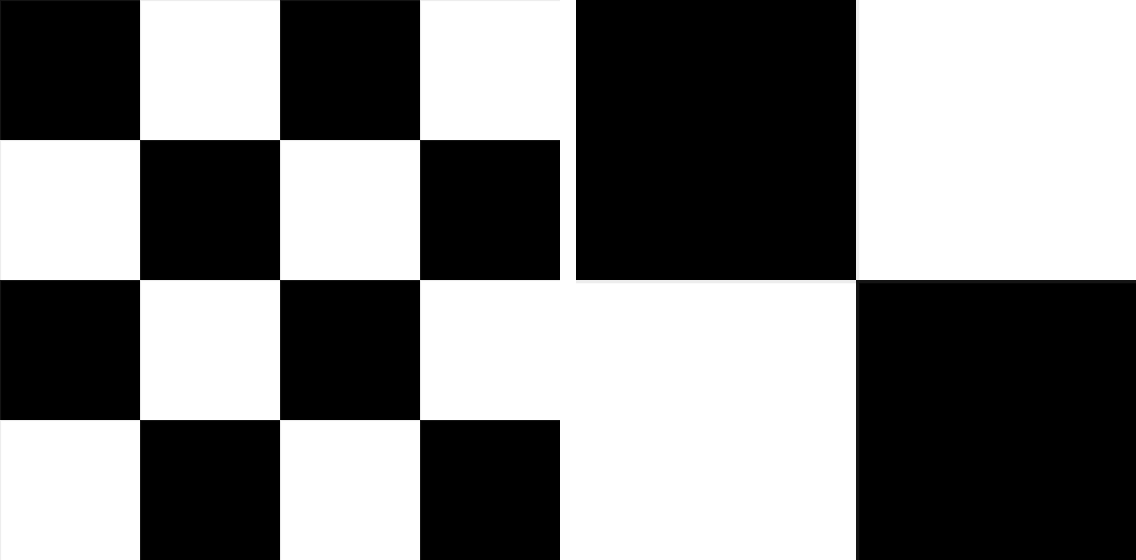
Left: the whole. Right: its middle third, enlarged.
Reproduce this pattern procedurally as a WebGL 1 fragment shader.

```glsl
precision highp float;
// Checkerboard of black and white squares, white at the lower left.
// Each axis is a signed square wave; the two combine into the checks.
// A hairline rim softens the left and top side of every square.

#define CELLS 4.0              // squares per side, even so that it tiles
#define RIM_WIDTH 0.0078125    // in squares
#define BLACK vec3(0.0)
#define WHITE vec3(1.0)
#define BLACK_RIM vec3(0.08)
#define WHITE_RIM vec3(0.93)

uniform vec2 u_resolution;

// Signed distance to the nearest cell border, positive in even cells.
vec2 bandDistance(vec2 p) {
  return 0.5 - abs(mod(p + 0.5, 2.0) - 1.0);
}

// Antialiased coverage of the positive side, one pixel wide.
vec2 coverage(vec2 d, vec2 pixel) {
  return clamp(d / pixel + 0.5, 0.0, 1.0);
}

void main() {
  vec2 p = gl_FragCoord.xy / u_resolution * CELLS;
  vec2 pixel = CELLS / u_resolution;

  // Checks: white where both axes are even or both are odd
  vec2 even = coverage(bandDistance(p), pixel);
  float white = mix(1.0 - even.y, even.y, even.x);

  // Rim: measured from the left and top side of each square
  vec2 inset = vec2(fract(p.x), 1.0 - fract(p.y));
  vec2 rims = coverage(RIM_WIDTH - inset, pixel);
  float rim = max(rims.x, rims.y);

  vec3 fill = mix(BLACK, WHITE, white);
  vec3 edge = mix(BLACK_RIM, WHITE_RIM, white);
  gl_FragColor = vec4(mix(fill, edge, rim), 1.0);
}
```
